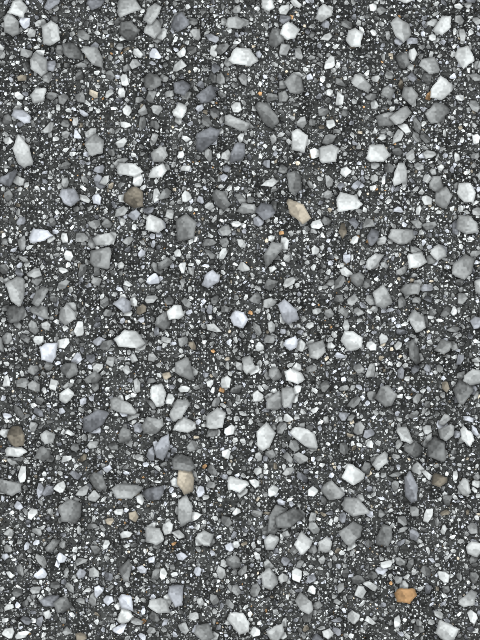
This texture is drawn by a Shadertoy shader. Its source:

```glsl
// Asphalt with exposed aggregate: pale angular stones of several sizes
// set in dark, gritty binder. Each size is a jittered grid of random convex
// polygons, painted from the finest grit up to the largest stones.

const float TAU = 6.2832;
const int SIDES = 6;

float hash(vec2 p) {
    return fract(sin(dot(p, vec2(127.1, 311.7))) * 43758.5453);
}

float noise(vec2 p) {
    vec2 i = floor(p), f = fract(p);
    f = f * f * (3.0 - 2.0 * f);
    float low = mix(hash(i), hash(i + vec2(1, 0)), f.x);
    float high = mix(hash(i + vec2(0, 1)), hash(i + vec2(1, 1)), f.x);
    return mix(low, high, f.y);
}

vec2 direction(float angle) {
    return vec2(cos(angle), sin(angle));
}

// Distance to a random convex polygon with clipped corners
float stoneDistance(vec2 p, vec2 id, float radius) {
    float d = length(p) - 1.25 * radius;
    for (int k = 0; k < SIDES; k++) {
        vec2 key = id + float(k) * vec2(7.3, 3.1);
        float angle = (float(k) + 0.75 * hash(key)) * TAU / float(SIDES);
        float reach = radius * mix(0.68, 1.08, hash(key + 19.7));
        d = max(d, dot(p, direction(angle)) - reach);
    }
    return d;
}

// Mostly cool grey, rarely cream or rust
vec3 stoneColor(float tone, float kind) {
    vec3 tint = vec3(0.975, 1.0, 1.0);
    tint = mix(tint, vec3(0.96, 0.99, 1.03), step(0.75, kind));
    tint = mix(tint, vec3(1.02, 0.98, 0.89), step(0.955, kind));
    tint = mix(tint, vec3(0.98, 0.79, 0.58), step(0.992, kind));
    return tone * tint;
}

// Paints one size of stone over the base
vec3 addStones(vec3 base, vec2 uv, float cells, float seed, float density,
               vec2 toneRange, float mottle, float pixel) {
    vec2 grid = uv * cells;
    float blur = pixel * cells * 0.6;
    for (int y = -1; y <= 1; y++)
    for (int x = -1; x <= 1; x++) {
        vec2 cell = floor(grid) + vec2(x, y);
        vec2 id = cell + seed;
        if (hash(id) > density) continue;

        // Place, turn and stretch
        vec2 jitter = vec2(hash(id + 3.7), hash(id + 8.2)) - 0.5;
        vec2 p = grid - cell - 0.5 - 0.7 * jitter;
        if (dot(p, p) > 0.7) continue;
        vec2 axis = direction(TAU * hash(id + 12.4));
        vec2 q = vec2(dot(p, axis), dot(p, vec2(-axis.y, axis.x)));
        float stretch = mix(1.0, 1.38, hash(id + 15.9));
        q *= vec2(1.0 / stretch, stretch);
        float radius = mix(0.25, 0.43, hash(id + 21.3));
        float d = stoneDistance(q, id, radius) + 0.07 * (mottle - 0.5);

        // Broken faces, surface mottling and a worn rim
        float tone = mix(toneRange.x, toneRange.y, hash(id + 27.6));
        float slope = dot(q, direction(TAU * hash(id + 31.1))) / radius;
        float ridge = smoothstep(-0.1, 0.1, slope + 0.5 * (mottle - 0.5));
        tone += 0.05 * slope + 0.09 * (ridge - 0.5) + 0.24 * (mottle - 0.5);
        tone *= mix(0.78, 1.0, smoothstep(0.0, 0.09, -d));

        // Shaded gap around the stone, then the stone
        base *= mix(0.66, 1.0, smoothstep(0.0, 0.13, d));
        vec3 color = stoneColor(tone, hash(id + 36.8));
        base = mix(base, color, 1.0 - smoothstep(-blur, blur, d));
    }
    return base;
}

void mainImage(out vec4 fragColor, in vec2 fragCoord) {
    vec2 uv = fragCoord / iResolution.x;
    float pixel = 1.0 / iResolution.x;

    // Shared surface roughness, coarse and fine
    float coarse = noise(uv * 85.0);
    float fine = noise(uv * 240.0 + 40.0);
    float mottle = mix(coarse, fine, 0.5);

    // Dark binder
    float binder = 0.2 + 0.13 * noise(uv * 30.0 + 9.0) + 0.14 * (fine - 0.5);
    vec3 color = binder * vec3(0.97, 1.0, 0.99);

    // Grit, chips and stones
    color = addStones(color, uv, 165.0, 11.0, 0.70, vec2(0.30, 0.92), fine, pixel);
    color = addStones(color, uv, 105.0, 57.0, 0.60, vec2(0.32, 1.02), fine, pixel);
    color = addStones(color, uv, 62.0, 103.0, 0.50, vec2(0.38, 1.02), mottle, pixel);
    color = addStones(color, uv, 33.0, 151.0, 0.48, vec2(0.42, 1.00), mottle, pixel);
    color = addStones(color, uv, 17.0, 207.0, 0.44, vec2(0.46, 0.98), mottle, pixel);

    fragColor = vec4(clamp(color, 0.0, 1.0), 1.0);
}
```
